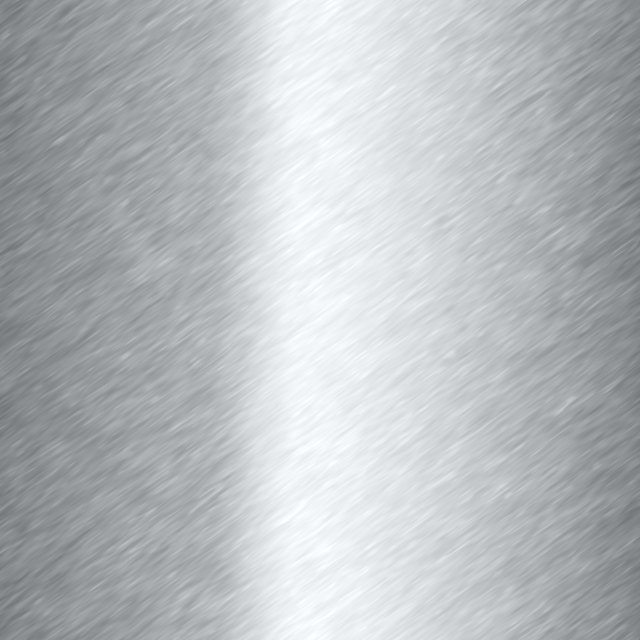
This texture is drawn by a three.js fragment shader. Its source:

```glsl
// Brushed silver metal with a vertical sheen and fine diagonal scratches.
varying vec2 vUv;

const float BRUSH_ANGLE = 0.62;
const float EDGE_TONE = 0.52;
const float LEFT_RISE = 0.16;
const float SHEEN_RISE = 0.275;
const float RIGHT_FALL = 0.44;
const float RIGHT_CURVE = 1.3;
const vec2 LEFT_SPAN = vec2(0.0, 0.29);
const vec2 SHEEN_SPAN = vec2(0.30, 0.47);
const vec2 RIGHT_SPAN = vec2(0.50, 1.0);
const vec3 COOL_TINT = vec3(-0.009, 0.003, 0.014);
const int BRUSH_LAYERS = 4;
const vec2 BRUSH_SCALE = vec2(24.0, 150.0); // cells along and across the grain
const float BRUSH_GROWTH = 1.32;
const float BRUSH_CONTRAST = 0.22;
const float CLOUD_CONTRAST = 0.022;
const vec2 CLOUD_SCALE = vec2(17.0, 45.0);
const float GLINT_STRENGTH = 0.06;
const vec2 GLINT_SCALE = vec2(36.0, 310.0);
const float SHEEN_SOFTNESS = 0.6; // scratch strength left inside the sheen

float hash(vec2 p) {
  return fract(sin(dot(p, vec2(127.1, 311.7))) * 43758.5453);
}

float noise(vec2 p) {
  vec2 cell = floor(p);
  vec2 f = fract(p);
  f = f * f * (3.0 - 2.0 * f);
  float low = mix(hash(cell), hash(cell + vec2(1.0, 0.0)), f.x);
  float high = mix(hash(cell + vec2(0.0, 1.0)), hash(cell + vec2(1.0, 1.0)), f.x);
  return mix(low, high, f.y);
}

float ramp(vec2 span, float x) {
  return clamp((x - span.x) / (span.y - span.x), 0.0, 1.0);
}

// Light across the sheet: slow rise, quick sheen edge, long falloff
float sheen(float x) {
  return EDGE_TONE
    + LEFT_RISE * ramp(LEFT_SPAN, x)
    + SHEEN_RISE * smoothstep(SHEEN_SPAN.x, SHEEN_SPAN.y, x)
    - RIGHT_FALL * pow(ramp(RIGHT_SPAN, x), RIGHT_CURVE);
}

// Stretched noise layers, centred on zero
float brush(vec2 p) {
  float sum = 0.0;
  vec2 scale = BRUSH_SCALE;
  for (int i = 0; i < BRUSH_LAYERS; i++) {
    sum += noise(p * scale + float(i) * vec2(17.3, 41.9)) - 0.5;
    scale *= BRUSH_GROWTH;
  }
  return sum / float(BRUSH_LAYERS);
}

void main() {
  float c = cos(BRUSH_ANGLE);
  float s = sin(BRUSH_ANGLE);
  vec2 grain = vec2(c * vUv.x + s * vUv.y, c * vUv.y - s * vUv.x);

  float tone = sheen(vUv.x);
  float softness = mix(1.0, SHEEN_SOFTNESS, smoothstep(0.65, 0.95, tone));

  // Scratches, faint mottling and sparse bright glints
  float scratches = BRUSH_CONTRAST * brush(grain);
  float clouds = CLOUD_CONTRAST * (noise(grain * CLOUD_SCALE + 7.0) - 0.5);
  float glints = GLINT_STRENGTH * smoothstep(0.7, 1.0, noise(grain * GLINT_SCALE + 53.0));
  tone += softness * (scratches + clouds + glints);

  gl_FragColor = vec4(clamp(vec3(tone) + COOL_TINT, 0.0, 1.0), 1.0);
}
```
